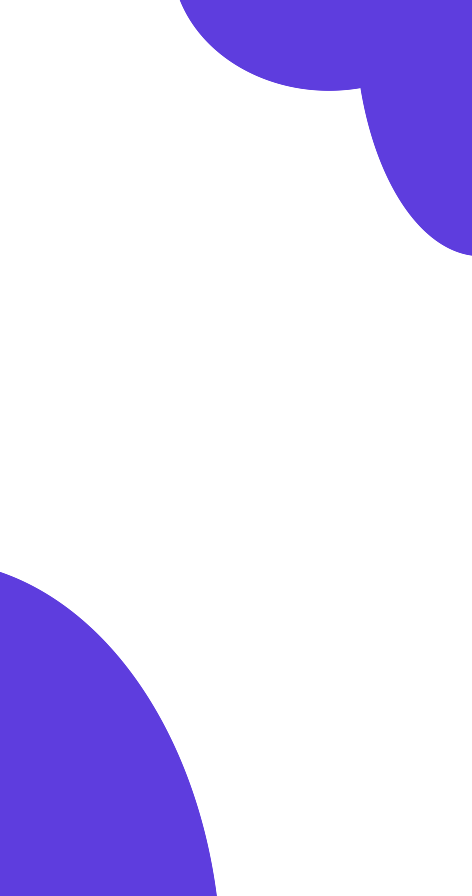
Reproduce this background procedurally as a Shadertoy shader.

```glsl
// Flat white page with violet corner blobs: two overlapping ellipses at the
// upper right and one large ellipse at the lower left.
// Each is a distance function; their union is filled with a smooth edge.

#define PAGE_COLOR    vec3(1.0)
#define BLOB_COLOR    vec3(0.37, 0.24, 0.87)
// Ellipses as (centre.xy, radii.xy) in fractions of the canvas
#define TOP_BLOB      vec4(0.697, 1.047, 0.3335, 0.1484)
#define RIGHT_BLOB    vec4(1.0185, 0.981, 0.267, 0.267)
#define CORNER_BLOB   vec4(-0.1435, -0.082, 0.613, 0.4565)
#define EDGE_SOFTNESS 0.5

// Approximate signed distance to an ellipse, in canvas heights
float ellipseDistance(vec2 uv, vec4 ellipse, vec2 canvas) {
    vec2 offset = (uv - ellipse.xy) * canvas;
    vec2 radii = ellipse.zw * canvas;
    float level = length(offset / radii);
    float slope = length(offset / (radii * radii));
    return level * (level - 1.0) / max(slope, 1e-4);
}

void mainImage(out vec4 fragColor, in vec2 fragCoord) {
    vec2 uv = fragCoord / iResolution.xy;
    vec2 canvas = vec2(iResolution.x / iResolution.y, 1.0);

    // Union of the three blobs
    float blobs = ellipseDistance(uv, TOP_BLOB, canvas);
    blobs = min(blobs, ellipseDistance(uv, RIGHT_BLOB, canvas));
    blobs = min(blobs, ellipseDistance(uv, CORNER_BLOB, canvas));

    // Antialiased fill
    float edge = EDGE_SOFTNESS / iResolution.y;
    float coverage = 1.0 - smoothstep(-edge, edge, blobs);
    fragColor = vec4(mix(PAGE_COLOR, BLOB_COLOR, coverage), 1.0);
}
```
